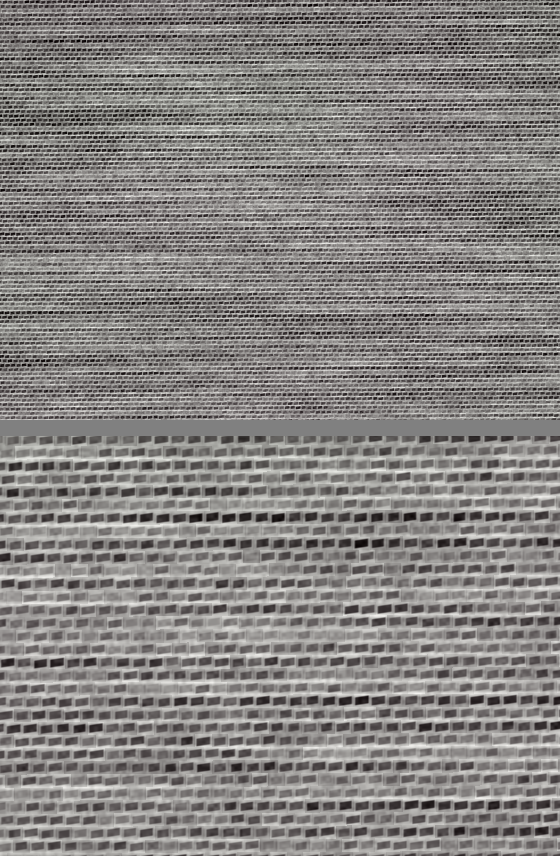
Top, the full canvas; bottom, a detail of the centre.
Write a Shadertoy shader that draws this texture.

```glsl
// Woven grey mat: 102 by 96 staggered cells of pale thread and dark dashes.
// Each row takes its tone from long horizontal noise, which gives thin streaks;
// the pale threads between rows vary on their own, and so do single cells.

float hash(vec2 p) {
    vec3 q = fract(vec3(p.xyx) * 0.1031);
    q += dot(q, q.yzx + 33.33);
    return fract((q.x + q.y) * q.z);
}

float noise(vec2 p) {
    vec2 cell = floor(p), f = fract(p);
    f = f * f * (3.0 - 2.0 * f);
    return mix(mix(hash(cell), hash(cell + vec2(1, 0)), f.x),
               mix(hash(cell + vec2(0, 1)), hash(cell + vec2(1, 1)), f.x), f.y);
}

// Noise along x only, independent for every row
float rowNoise(float x, float row) {
    float i = floor(x), f = fract(x);
    f = f * f * (3.0 - 2.0 * f);
    return mix(hash(vec2(i, row)), hash(vec2(i + 1.0, row)), f);
}

// Antialiased box: 1 inside, 0 outside
float softBox(vec2 p, vec2 halfSize, vec2 blur) {
    vec2 edge = 1.0 - smoothstep(-blur, blur, abs(p) - halfSize);
    return edge.x * edge.y;
}

void mainImage(out vec4 fragColor, in vec2 fragCoord) {
    vec2 uv = fragCoord / iResolution.xy;
    vec2 repeats = vec2(102.0, 96.0);
    vec2 blur = max(0.6 * repeats / iResolution.xy, vec2(0.08));

    // Grid with a faint tilt, every other row shifted by half a cell
    vec2 grid = uv * repeats;
    grid.y -= 0.6 * uv.x;
    float row = floor(grid.y);
    grid.x += 0.5 * mod(row, 2.0) + 0.25 * hash(vec2(row + 5.0, 7.0));
    vec2 cell = floor(grid);
    vec2 p = fract(grid) - 0.5;
    float vary = hash(cell + 19.0);

    // Streak tone: mostly separate yarns, with weak bands a few rows high
    float yarn = 0.65 * rowNoise(uv.x * 3.5 + 9.0 * hash(vec2(row + 5.0, 3.0)), row + 40.0)
               + 0.35 * rowNoise(uv.x * 11.0, row + 200.0);
    float band = noise(vec2(uv.x * 2.5 + 4.0, uv.y * 36.0));
    float tone = smoothstep(0.1, 0.9, 0.77 * yarn + 0.23 * band);

    // Pale thread lies on the row borders and has its own streaks
    float border = floor(grid.y + 0.5);
    float shine = rowNoise(uv.x * 5.0 + 7.0 * hash(vec2(border + 9.0, 5.0)), border + 500.0);
    float ridge = smoothstep(0.18, 0.5, abs(p.y));
    float thread = 0.57 + 0.09 * tone + 0.16 * (vary - 0.5);
    thread += ridge * (0.07 + 0.20 * (shine - 0.3));
    thread -= 0.06 * smoothstep(0.38, 0.5, abs(p.x)) * (1.0 - ridge);

    // Dashes slant a little, as the yarn passes under its neighbours
    float dashTone = mix(0.15, 0.53, tone) + 0.20 * (hash(cell + 71.0) - 0.5);
    vec2 dashSize = vec2(0.32 + 0.10 * vary, 0.30 - 0.04 * tone);
    vec2 slanted = p - vec2(0.0, 0.18 * p.x + 0.12 * (hash(cell + 33.0) - 0.5));
    float value = mix(thread, dashTone, softBox(slanted, dashSize, blur));

    // Fibre grain and slightly uneven light
    value += 0.13 * (noise(uv * vec2(420.0, 340.0)) - 0.5);
    value += 0.03 * (noise(uv * 3.0 + 8.0) - 0.5);
    value -= 0.08 * dot(uv - 0.5, uv - 0.5);

    // Warm darks, faintly yellow lights, slight mauve and green drift
    vec3 color = value + mix(vec3(0.014, -0.006, -0.006), vec3(0.004, 0.004, -0.012),
                             smoothstep(0.2, 0.8, value));
    float drift = noise(uv * 4.0 + 2.0) - 0.5;
    color += drift * vec3(0.010, -0.010, 0.008);
    fragColor = vec4(clamp(color, 0.0, 1.0), 1.0);
}
```
